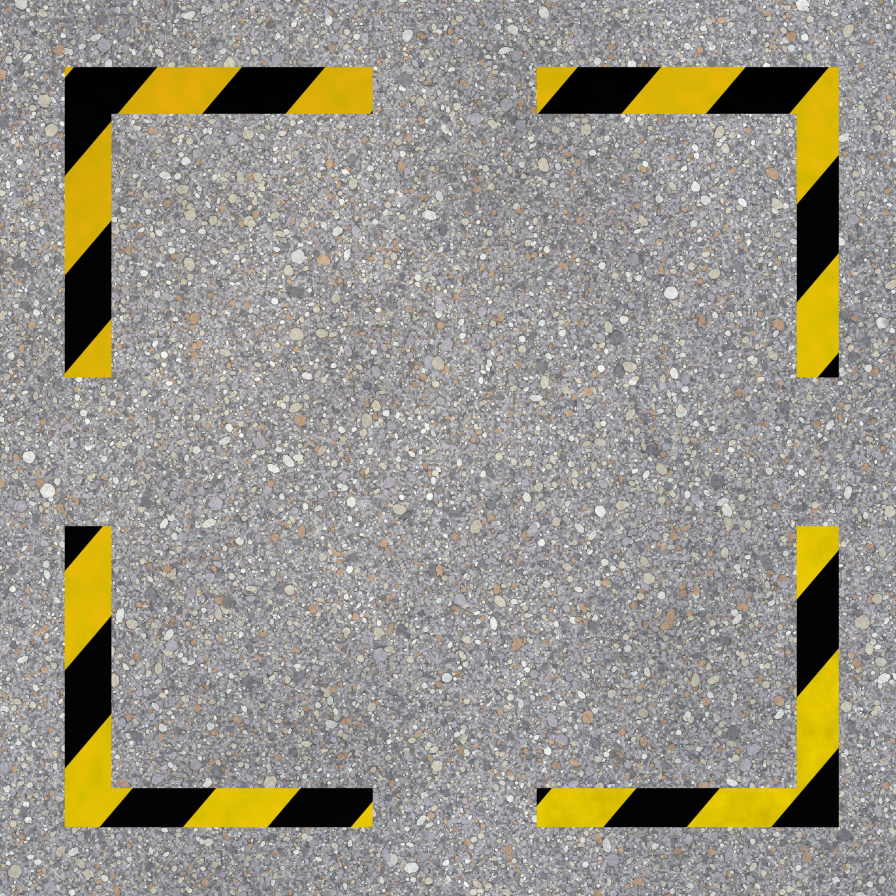
Write a three.js fragment shader that draws this texture.

```glsl
// Pebbled asphalt with four hazard-striped corner brackets painted on it.
varying vec2 vUv;

// Bracket layout, in canvas units
const vec2 OUTER_MIN = vec2(0.0723, 0.0768);
const vec2 OUTER_MAX = vec2(0.9362, 0.9251);
const vec2 INNER_MIN = vec2(0.1243, 0.1204);
const vec2 INNER_MAX = vec2(0.8893, 0.8730);
const vec2 GAP_MIN = vec2(0.4160, 0.4128);
const vec2 GAP_MAX = vec2(0.5990, 0.5788);
const float EDGE = 0.0009;

// Diagonal stripes
const float STRIPE_PERIOD = 0.1874;
const float STRIPE_START = 0.2392;
const float STRIPE_SLANT = 0.85;
const float YELLOW_SHARE = 0.504;

// Colours
const vec3 YELLOW = vec3(0.87, 0.76, 0.01);
const vec3 OCHRE = vec3(0.83, 0.62, 0.05);
const vec3 BLACK = vec3(0.005);
const vec3 BINDER = vec3(0.585, 0.585, 0.600);
const vec3 WHITE_STONE = vec3(0.87, 0.88, 0.86);
const vec3 CREAM_STONE = vec3(0.79, 0.77, 0.70);
const vec3 TAN_STONE = vec3(0.72, 0.60, 0.49);
const vec3 LILAC_STONE = vec3(0.66, 0.65, 0.69);
const vec3 DARK_STONE = vec3(0.47, 0.48, 0.50);

vec3 hash3(vec2 p) {
  vec3 q = fract(vec3(p.xyx) * vec3(0.1031, 0.1030, 0.0973));
  q += dot(q, q.yxz + 33.33);
  return fract((q.xxy + q.yzz) * q.zyx);
}

float valueNoise(vec2 p) {
  vec2 cell = floor(p), f = fract(p);
  f = f * f * (3.0 - 2.0 * f);
  float low = mix(hash3(cell).x, hash3(cell + vec2(1.0, 0.0)).x, f.x);
  float high = mix(hash3(cell + vec2(0.0, 1.0)).x, hash3(cell + 1.0).x, f.x);
  return mix(low, high, f.y);
}

float fbm(vec2 p) {
  float sum = 0.0, weight = 0.5;
  for (int i = 0; i < 5; i++) {
    sum += weight * valueNoise(p);
    p = p * 2.03 + 17.7;
    weight *= 0.5;
  }
  return sum / 0.97;
}

vec3 stoneColour(float pick) {
  vec3 c = mix(DARK_STONE, LILAC_STONE, step(0.15, pick));
  c = mix(c, CREAM_STONE, step(0.42, pick));
  c = mix(c, WHITE_STONE, step(0.68, pick));
  return mix(c, TAN_STONE, step(0.88, pick));
}

// Scatters angular chips, one at most per cell, each with a thin shadow
vec3 addStones(vec3 ground, vec2 uv, float cells, float cover, float opacity) {
  vec2 p = uv * cells;
  float soft = cells * 0.0008;
  for (int j = -1; j <= 1; j++) {
    for (int i = -1; i <= 1; i++) {
      vec2 id = floor(p) + vec2(float(i), float(j));
      vec3 place = hash3(id + cells);
      vec3 kind = hash3(id + cells + 371.3);
      float present = step(place.z, cover) * opacity;
      float angle = 6.2832 * kind.z;
      vec2 d = p - id - place.xy;
      d = mat2(cos(angle), sin(angle), -sin(angle), cos(angle)) * d;
      d.y *= mix(1.0, 2.1, fract(kind.z * 13.7));
      float reach = max(abs(d.x) + 0.45 * d.y, max(abs(d.y), length(d) * 0.95));
      float radius = mix(0.22, 0.56, kind.y * kind.y);
      float shadow = 1.0 - smoothstep(radius, radius + 0.14 + soft, reach);
      float body = 1.0 - smoothstep(radius - soft, radius + soft, reach);
      vec3 tint = stoneColour(kind.x) * (0.94 + 0.12 * fract(kind.y * 29.1));
      ground *= 1.0 - 0.20 * shadow * present;
      ground = mix(ground, tint, body * present);
    }
  }
  return ground;
}

vec3 asphalt(vec2 uv) {
  float grain = valueNoise(uv * 420.0) - 0.5;
  vec3 c = BINDER + 0.22 * grain + 0.10 * (valueNoise(uv * 170.0) - 0.5);
  c = addStones(c, uv, 230.0, 0.85, 0.85);
  c = addStones(c, uv, 125.0, 0.62, 0.90);
  c = addStones(c, uv, 68.0, 0.24, 0.85);
  // Broad weathering: a paler, warmer left half and cool worn patches
  float wear = fbm(uv * 5.0 + 3.1) - 0.5;
  float pale = exp(-7.0 * dot(uv - vec2(0.32, 0.65), uv - vec2(0.32, 0.65)));
  c *= 1.03 + 0.20 * wear + 0.05 * pale;
  return c + vec3(0.012, 0.004, -0.008) * (pale - 0.3) + 0.08 * grain;
}

float boxMask(vec2 uv, vec2 lo, vec2 hi) {
  vec2 m = smoothstep(lo - EDGE, lo + EDGE, uv) * (1.0 - smoothstep(hi - EDGE, hi + EDGE, uv));
  return m.x * m.y;
}

float bracketMask(vec2 uv) {
  float frame = boxMask(uv, OUTER_MIN, OUTER_MAX) * (1.0 - boxMask(uv, INNER_MIN, INNER_MAX));
  float column = boxMask(uv, vec2(GAP_MIN.x, -1.0), vec2(GAP_MAX.x, 2.0));
  float row = boxMask(uv, vec2(-1.0, GAP_MIN.y), vec2(2.0, GAP_MAX.y));
  return frame * (1.0 - column) * (1.0 - row);
}

vec3 hazardPaint(vec2 uv) {
  float along = uv.x + STRIPE_SLANT * (1.0 - uv.y) - STRIPE_START;
  float phase = fract(along / STRIPE_PERIOD);
  float soft = EDGE * 1.3 / STRIPE_PERIOD;
  float centred = abs(phase - 0.5 * YELLOW_SHARE);
  centred = min(centred, 1.0 - centred);
  float yellow = 1.0 - smoothstep(-soft, soft, centred - 0.5 * YELLOW_SHARE);
  float mottle = fbm(uv * 55.0);
  float age = clamp(0.75 * uv.y - 0.45 * uv.x + 0.9 * (mottle - 0.4), 0.0, 1.0);
  vec3 coat = mix(YELLOW, OCHRE, age) * (0.90 + 0.22 * mottle);
  return mix(BLACK + 0.015 * mottle * (1.0 - uv.y), coat, yellow);
}

void main() {
  vec3 colour = mix(asphalt(vUv), hazardPaint(vUv), bracketMask(vUv));
  gl_FragColor = vec4(clamp(colour, 0.0, 1.0), 1.0);
}
```
